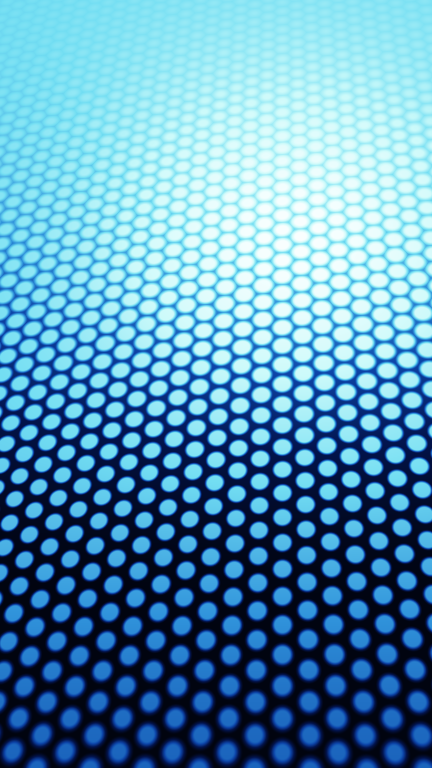
Write a Shadertoy shader that draws this pattern.

```glsl
// A receding honeycomb of glowing round lights, from deep navy up to white-cyan.

const float HORIZON = 1.9766;                // height of the horizon, in canvas heights
const float HORIZON_TILT = 0.15;
const float VANISH_X = 0.3678;               // column that stays upright
const vec2 GLOW_CENTER = vec2(0.384, 0.688);
const vec2 GLOW_SIZE = vec2(0.286, 0.247);

// Light ramp: level 0 is near black, level 6 is white.
vec3 lightRamp(float level) {
    vec3 ramp[7] = vec3[7](
        vec3(0.005, 0.015, 0.06),
        vec3(0.01, 0.08, 0.31),
        vec3(0.05, 0.27, 0.66),
        vec3(0.19, 0.58, 0.86),
        vec3(0.45, 0.87, 0.95),
        vec3(0.80, 0.98, 0.98),
        vec3(1.0));
    float t = clamp(level, 0.0, 5.999);
    int i = int(t);
    return mix(ramp[i], ramp[i + 1], t - float(i));
}

// Perspective: canvas position to (column, row) on the tilted sheet.
vec2 sheetCoord(vec2 p) {
    float dx = p.x - VANISH_X;
    float depth = max(HORIZON - p.y + HORIZON_TILT * dx, 0.05);
    float column = 54.18 * dx / depth;
    float row = 84.34 * (1.0 + 0.0864 * dx) / depth - 0.11 - 0.012 * column;
    return vec2(column, row);
}

// Distance to the nearest centre; odd columns are shifted by half a row.
float honeycombDistance(vec2 cell) {
    float nearest = 1.0;
    for (int i = -1; i <= 1; i++) {
        float column = floor(cell.x + 0.5) + float(i);
        float shift = 0.5 * mod(column, 2.0);
        float dy = fract(cell.y - shift + 0.5) - 0.5;
        nearest = min(nearest, length(vec2((cell.x - column) * 0.866, dy)));
    }
    return nearest;
}

// Soft elliptical spotlight.
float spotlight(vec2 p, vec2 center, vec2 size) {
    vec2 q = (p - center) / size;
    return exp(-dot(q, q));
}

void mainImage(out vec4 fragColor, in vec2 fragCoord) {
    vec2 p = fragCoord / iResolution.y;
    float dist = honeycombDistance(sheetCoord(p));

    // Depth of field: sharp in the lower third, blurred near and far.
    float focus = p.y - 0.33;
    float blur = 0.08 + 0.9 * focus * focus;
    float radius = 0.34 + 0.09 * smoothstep(0.3, 0.65, p.y);
    float disc = 1.0 - smoothstep(radius - blur, radius + blur, dist);

    // Brightness of the discs and of the gaps between them.
    float glow = spotlight(p, GLOW_CENTER, GLOW_SIZE);
    float discLevel = 2.4 + 1.2 * smoothstep(0.0, 0.45, p.y) + 0.4 * p.y + 2.0 * glow;
    float gapLevel = 3.8 * smoothstep(0.22, 1.0, p.y) + 1.3 * glow;

    fragColor = vec4(lightRamp(mix(gapLevel, discLevel, disc)), 1.0);
}
```
